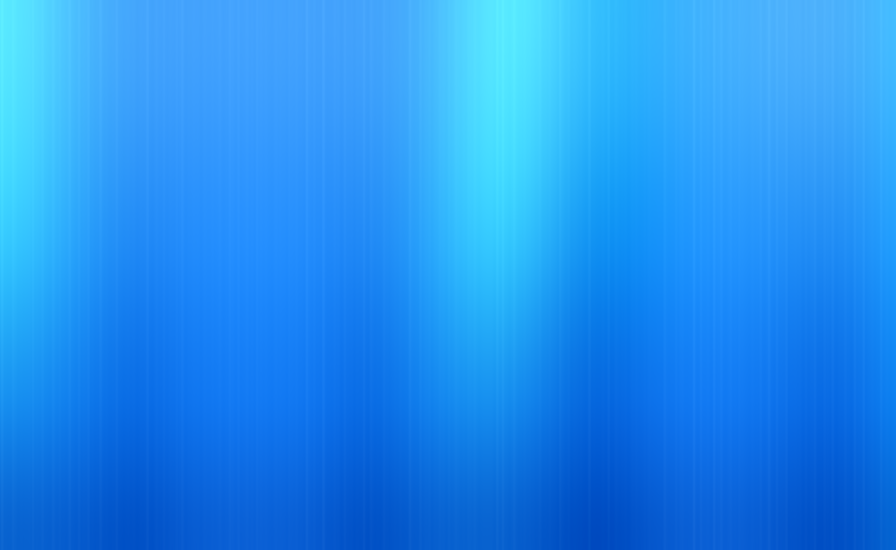
A Shadertoy shader for this background:

```glsl
float glow(float x, float center, float width) {
    float d = (x - center) / width;
    return exp(-d * d);
}

float hash(float n) {
    return fract(sin(n * 12.9898) * 43758.547);
}

// Blue ramp from the deep lower edge to the pale upper edge
vec3 verticalRamp(float y) {
    vec3 color = mix(vec3(0.02, 0.35, 0.81), vec3(0.05, 0.45, 0.93), smoothstep(0.0, 0.3, y));
    color = mix(color, vec3(0.11, 0.53, 0.98), smoothstep(0.2, 0.58, y));
    return mix(color, vec3(0.26, 0.63, 0.985), smoothstep(0.42, 1.0, y));
}

// Fine vertical threads: layered sines and narrow lines in jittered cells
float threads(float x) {
    float sum = 0.0;
    for (int i = 0; i < 3; i++) {
        float k = float(i);
        sum += sin(x * (410.0 + 347.0 * k) + 2.0 * sin(x * (31.0 + 17.0 * k))) / (2.0 + k);
    }
    float cell = x * 95.0;
    float id = floor(cell);
    float offset = abs(fract(cell) - 0.25 - 0.5 * hash(id));
    float line = (1.0 - smoothstep(0.03, 0.22, offset)) * hash(id + 37.0);
    return 0.006 * sum + 0.022 * line;
}

void mainImage(out vec4 fragColor, in vec2 fragCoord) {
    vec2 uv = fragCoord / iResolution.xy;
    float x = uv.x;
    float y = uv.y;
    vec3 color = verticalRamp(y);

    // Cyan beams, fading and leaning slightly toward the bottom
    float beams = glow(x, -0.005, 0.095) + glow(x, 0.535 + 0.033 * y, 0.085);
    float beamHeight = 0.12 + 0.88 * smoothstep(0.0, 0.75, y);
    color += beams * beamHeight * vec3(0.09, 0.285, 0.02);

    // Dark folds between the broad panels
    float folds = 0.7 * glow(x, 0.15, 0.055) + 0.7 * glow(x, 0.41, 0.05)
                + 1.2 * glow(x, 0.665, 0.065) + 0.8 * glow(x, 0.92, 0.06);
    color -= folds * (1.0 - smoothstep(0.25, 0.9, y)) * vec3(0.03, 0.058, 0.055);

    // Soft panel light and the cooler right side
    float panels = glow(x, 0.28, 0.09) + glow(x, 0.79, 0.09);
    color += panels * (1.0 - 0.7 * y) * vec3(0.02, 0.025, 0.025);
    float rightSide = smoothstep(0.6, 0.7, x);
    color += rightSide * smoothstep(0.15, 1.0, y) * vec3(0.0, 0.06, 0.0);
    color.r -= 0.085 * glow(x, 0.69, 0.075) * smoothstep(0.2, 0.7, y);
    color.r += 0.04 * glow(x, 0.9, 0.08) * smoothstep(0.4, 1.0, y);
    color += glow(x, 1.015, 0.045) * vec3(0.0, 0.06, 0.02);

    // Brushed surface
    color += threads(x) * vec3(1.0, 0.8, 0.35);
    fragColor = vec4(clamp(color, 0.0, 1.0), 1.0);
}
```
